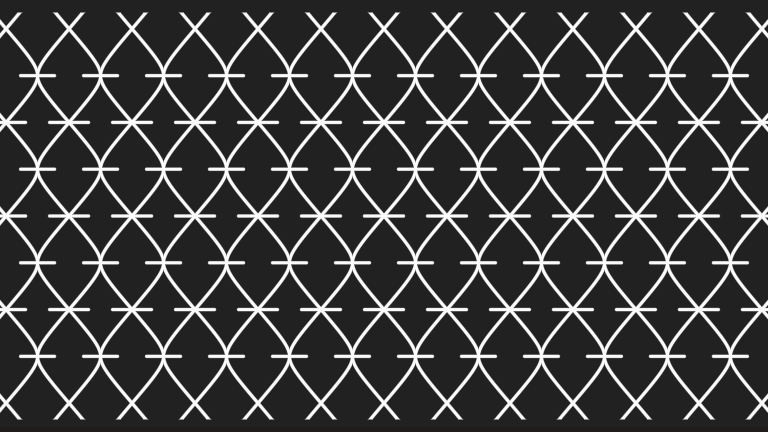
Give the GLSL for this pattern, as a WebGL 2 fragment shader.

```glsl
#version 300 es
precision highp float;
// White wavy strands crossing in a lattice, with a short bar at each node, on charcoal.

uniform vec2 u_resolution;
out vec4 fragColor;

const vec2 PITCH = vec2(0.1458, 0.1083); // column and node-row spacing, in canvas heights

// Signed offset from the nearest column
float columnOffset(float x) {
    return x - PITCH.x * round(x / PITCH.x);
}

// Mirrored waves that cross on even rows and touch on odd rows
float strandDistance(vec2 p) {
    float rate = 1.570796 / PITCH.y;
    float s = 0.9 * sin(p.y * rate);
    float scale = 0.5 * PITCH.x / asin(0.9);
    float slope = scale * rate * 0.9 * cos(p.y * rate) / sqrt(1.0 - s * s);
    float across = abs(abs(columnOffset(p.x)) - abs(scale * asin(s)));
    float d = across / sqrt(1.0 + slope * slope) - 0.0039;
    return max(d, abs(p.y) - 0.471);
}

// Round-ended bars, shorter and shifted half a column on odd rows
float barDistance(vec2 p) {
    float row = clamp(round(p.y / PITCH.y), -3.0, 3.0);
    float odd = mod(abs(row), 2.0);
    float x = abs(columnOffset(p.x + 0.5 * odd * PITCH.x));
    float halfLength = mix(0.0450, 0.0392, odd);
    return length(vec2(max(x - halfLength, 0.0), p.y - row * PITCH.y)) - 0.0038;
}

void main() {
    vec2 p = (gl_FragCoord.xy - 0.5 * u_resolution) / u_resolution.y;
    float soft = 0.8 / u_resolution.y;

    // Charcoal ground with a faintly darker bottom edge
    vec3 charcoal = vec3(0.133, 0.131, 0.130);
    vec3 edgeShade = vec3(0.125, 0.108, 0.108);
    vec3 color = mix(edgeShade, charcoal, smoothstep(-0.491, -0.487, p.y));

    // Strands and bars share one ink
    float d = min(strandDistance(p), barDistance(p));
    color = mix(color, vec3(0.985), 1.0 - smoothstep(-soft, soft, d));

    fragColor = vec4(color, 1.0);
}
```
